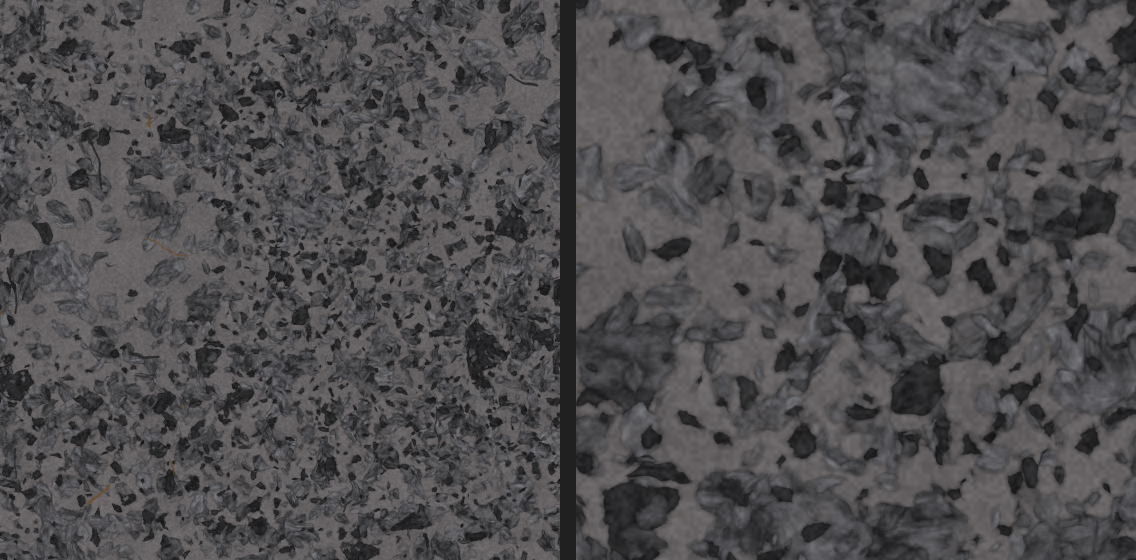
Left, the full canvas; right, a detail of the centre.
Write a WebGL 1 fragment shader that draws this texture.

```glsl
precision highp float;
uniform vec2 u_resolution;

#define MATRIX_COLOR vec3(0.402, 0.387, 0.390)
#define STONE_TINT vec3(0.985, 0.99, 1.035)
#define OCHRE vec3(0.40, 0.30, 0.17)
#define TWIG_DARK vec3(0.13, 0.13, 0.13)
#define PATCHINESS 2.2
#define RAGGEDNESS 0.009
#define GRAIN 0.10
#define STREAKS 0.34

float hash(vec2 p) {
  vec3 q = fract(p.xyx * 0.1031);
  q += dot(q, q.yzx + 33.33);
  return fract((q.x + q.y) * q.z);
}

vec2 hash2(vec2 p) {
  return vec2(hash(p + 11.7), hash(p + 47.3));
}

float noise(vec2 p) {
  vec2 i = floor(p), f = fract(p);
  f = f * f * (3.0 - 2.0 * f);
  return mix(mix(hash(i), hash(i + vec2(1, 0)), f.x),
             mix(hash(i + vec2(0, 1)), hash(i + vec2(1, 1)), f.x), f.y);
}

float fbm(vec2 p) {
  float sum = 0.0, amp = 0.533;
  for (int k = 0; k < 4; k++) {
    sum += amp * noise(p);
    p = mat2(1.6, 1.2, -1.2, 1.6) * p + 19.1;
    amp *= 0.5;
  }
  return sum;
}

vec2 rotate(vec2 p, float a) {
  float c = cos(a), s = sin(a);
  return vec2(c * p.x + s * p.y, c * p.y - s * p.x);
}

// Disc cut by random planes: an angular crushed stone
float stoneDistance(vec2 q, float radius, float id) {
  float d = length(q) - radius;
  for (int k = 0; k < 5; k++) {
    float fk = float(k);
    float a = 1.2566 * (fk + 0.8 * hash(vec2(id, fk)));
    float reach = radius * mix(0.45, 1.0, hash(vec2(fk + 7.0, id)));
    d = max(d, dot(q, vec2(cos(a), sin(a))) - reach);
  }
  return d;
}

// One size class of stones; gloom is the share of near-black ones
vec3 addStones(vec3 color, vec2 p, float cells, float cover, float gloom,
               float ragged, float dust, float edge) {
  vec2 g = p * cells;
  for (int j = -1; j <= 1; j++) {
    for (int i = -1; i <= 1; i++) {
      vec2 cell = floor(g) + vec2(i, j);
      vec2 seed = cell + cells * 7.0;
      vec2 center = cell + hash2(seed);
      vec2 shape = hash2(seed + 91.0), look = hash2(seed + 163.0);
      float radius = mix(0.26, 0.68, shape.x * shape.x);
      vec2 q = g - center;
      if (length(q) > radius + 0.25) continue;
      float crowding = PATCHINESS * (fbm(center / cells * 3.2 + 5.0) - 0.5);
      if (hash(seed + 211.0) > cover + crowding) continue;

      q = rotate(q, 6.2832 * hash(seed + 277.0));
      q.y *= mix(1.0, 2.1, shape.y);
      float id = floor(look.x * 900.0);
      float d = stoneDistance(q, radius, id) / cells + ragged;
      float body = smoothstep(edge, -edge, d);
      color *= 1.0 - 0.18 * smoothstep(0.004, 0.0, d) * (1.0 - body);
      if (body <= 0.0) continue;

      float black = step(look.y, gloom);
      float tone = mix(mix(0.225, 0.385, look.x), 0.15, black);
      float streak = fbm(q / cells * vec2(75.0, 130.0) + id) - 0.5;
      tone += streak * STREAKS * mix(1.0, 0.4, black);
      tone *= 1.0 - 0.2 * smoothstep(-0.004, 0.0, d);
      float bare = mix(smoothstep(0.27, 0.45, dust), 1.0, black);
      color = mix(color, tone * STONE_TINT, body * mix(0.3, 0.95, bare));
    }
  }
  return color;
}

// Sparse bent slivers: dark twigs and ochre straw
vec3 addSlivers(vec3 color, vec2 p, float cells, float cover, float width, float edge) {
  vec2 g = p * cells;
  for (int j = -1; j <= 1; j++) {
    for (int i = -1; i <= 1; i++) {
      vec2 seed = floor(g) + vec2(i, j) + cells * 31.0;
      if (hash(seed) > cover) continue;
      vec2 look = hash2(seed + 59.0);
      vec2 q = g - floor(g) - vec2(i, j) - hash2(seed + 23.0);
      q = rotate(q, 6.2832 * look.x);
      q.y += 0.6 * (look.y - 0.5) * q.x * q.x + 0.04 * (noise(q * 9.0 + seed) - 0.5);
      q.x -= clamp(q.x, -0.28 * look.y, 0.28 * look.y);
      float d = length(q) / cells - width * mix(0.6, 1.3, look.x);
      vec3 tint = mix(TWIG_DARK, OCHRE, step(0.5, hash(seed + 71.0)));
      color = mix(color, tint, 0.8 * smoothstep(edge, -edge, d));
    }
  }
  return color;
}

void main() {
  float unit = min(u_resolution.x, u_resolution.y);
  vec2 p = gl_FragCoord.xy / unit;
  float edge = max(0.0011, 0.75 / unit);
  vec2 warped = p + 0.010 * (vec2(noise(p * 45.0), noise(p * 45.0 + 80.0)) - 0.5);
  float ragged = RAGGEDNESS * (fbm(p * 120.0) - 0.5);
  float dust = fbm(p * 48.0 + 37.0);

  // Cement bed, then stones from coarse to fine
  vec3 color = MATRIX_COLOR + 0.07 * (fbm(p * 22.0) - 0.5);
  color = addStones(color, warped, 10.0, 0.75, 0.06, ragged, dust, edge);
  color = addStones(color, warped + 3.1, 15.0, 0.75, 0.10, ragged, dust, edge);
  color = addStones(color, warped + 5.7, 21.0, 0.75, 0.14, ragged, dust, edge);
  color = addStones(color, warped + 8.3, 31.0, 0.62, 0.20, ragged, dust, edge);
  color = addStones(color, warped + 2.9, 62.0, 0.42, 0.45, ragged, dust, edge);
  color = addSlivers(color, p, 5.0, 0.30, 0.0016, edge);
  color = addSlivers(color, warped, 9.0, 0.16, 0.0026, edge);

  // Fine sandy grain
  float grain = 0.6 * noise(p * 420.0) + 0.4 * noise(p * 210.0 + 9.0) - 0.5;
  gl_FragColor = vec4(color + GRAIN * grain, 1.0);
}
```
